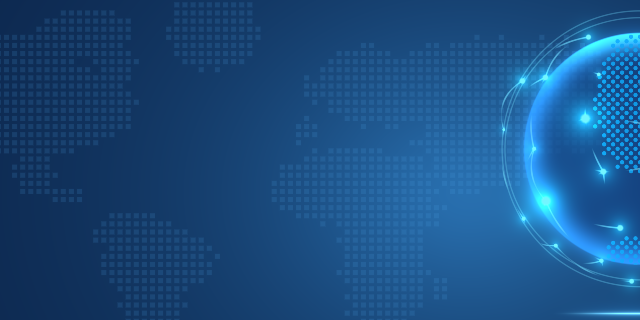
Write a WebGL 1 fragment shader that draws this background.

```glsl
precision highp float;
uniform vec2 u_resolution;

// Positive inside an ellipse
float blob(vec2 c, float x, float y, float rx, float ry) {
  return 1.0 - length((c - vec2(x, y)) / vec2(rx, ry));
}

// Land height for a map cell (column, row from the top)
float land(vec2 c) {
  float america = max(blob(c, 4.0, 13.0, 12.5, 6.3), blob(c, 10.0, 4.0, 6.2, 3.0));
  america = max(america, max(blob(c, 2.0, 8.0, 5.0, 4.0), blob(c, 14.0, 8.0, 2.5, 3.0)));
  america = max(america, max(blob(c, 4.0, 21.0, 2.5, 3.0), blob(c, 8.0, 24.0, 2.0, 1.2)));
  america = max(america, blob(c, 26.0, 3.5, 5.8, 5.2));
  america = max(america, max(blob(c, 16.0, 28.5, 4.9, 2.6), blob(c, 19.0, 32.0, 7.0, 4.5)));
  america = max(america, blob(c, 18.5, 36.0, 4.3, 6.0));
  float africa = max(blob(c, 43.5, 23.0, 10.4, 4.8), blob(c, 47.0, 32.0, 5.3, 9.5));
  africa = max(africa, max(blob(c, 51.0, 26.0, 3.5, 2.5), blob(c, 54.0, 35.5, 1.0, 2.0)));
  float asia = max(blob(c, 45.0, 10.5, 6.0, 5.0), blob(c, 62.0, 12.0, 17.0, 7.5));
  asia = max(asia, max(blob(c, 57.0, 20.0, 4.0, 4.0), blob(c, 62.0, 19.0, 4.0, 4.0)));
  asia = max(asia, max(blob(c, 37.2, 16.0, 1.6, 1.6), blob(c, 38.0, 11.0, 1.0, 1.6)));
  float seas = max(blob(c, 45.0, 17.0, 4.0, 1.2), blob(c, 50.5, 16.0, 1.6, 1.0));
  float coast = 0.05 * (sin(c.x * 2.3 + c.y * 1.1) + sin(c.y * 2.9 - c.x * 1.7));
  return min(max(america, max(africa, asia)), -seas) + coast;
}

// Point on the globe's left half, angle in degrees above its horizon
vec2 polar(float angle, float radius) {
  return radius * vec2(-cos(radians(angle)), sin(radians(angle)));
}

// Distance to a link that bulges away from the globe's centre
float link(vec2 p, vec2 a, vec2 b) {
  vec2 ab = b - a;
  float h = clamp(dot(p - a, ab) / dot(ab, ab), 0.0, 1.0);
  return length(p - mix(a, b, h) * (1.0 + 0.3 * h * (1.0 - h)));
}

// Glowing node: halo in x, solid core in y
vec2 node(vec2 p, vec2 centre, float size) {
  float d = length(p - centre) / size;
  return vec2(size * exp(-d * 32.0), 1.0 - smoothstep(0.008, 0.016, d));
}

void main() {
  vec2 p = gl_FragCoord.xy / u_resolution.y;
  float pixel = 1.0 / u_resolution.y;

  // Backdrop with a soft off-centre light
  vec2 away = (p - vec2(1.46, 0.4)) * vec2(0.8, 1.0);
  float light = exp(-1.7 * sqrt(dot(away, away) + 0.02));
  vec3 col = mix(vec3(0.035, 0.12, 0.26), vec3(0.19, 0.52, 0.80), light);

  // World map of small squares
  vec2 q = vec2(p.x, 1.0 - p.y) / 0.02535 - vec2(0.3, 0.1);
  vec2 inCell = abs(fract(q) - 0.5);
  float soft = pixel / 0.02535 * 0.6;
  float square = 1.0 - smoothstep(0.31 - soft, 0.31 + soft, max(inCell.x, inCell.y));
  square *= step(0.0, land(floor(q) + 0.5));
  col = mix(col, vec3(0.3, 0.65, 0.92), 0.15 * square);

  // Globe body, bright rim and cyan top
  vec2 g = p - vec2(2.0, 0.535);
  float r = length(g);
  float inside = 1.0 - smoothstep(0.362 - pixel, 0.362 + pixel, r);
  float rim = smoothstep(0.2, 0.362, r);
  vec3 body = mix(col, vec3(0.07, 0.24, 0.5), 0.65);
  body += rim * rim * rim * vec3(0.1, 0.33, 0.5);
  body += pow(rim, 4.0) * smoothstep(0.2, 0.36, g.y) * vec3(0.1, 0.4, 0.3);
  col = mix(col, body, inside);
  col += (1.0 - inside) * exp(-max(r - 0.362, 0.0) * 45.0) * vec3(0.03, 0.12, 0.2);

  // Halftone land on the globe
  vec2 dots = vec2(g.x + g.y, g.x - g.y) / 0.028;
  vec2 spot = floor(dots) + 0.5;
  vec2 spotAt = 0.014 * vec2(spot.x + spot.y, spot.x - spot.y);
  float shore = max(blob(spotAt, -0.01, 0.14, 0.13, 0.22), blob(spotAt, 0.0, -0.32, 0.12, 0.045));
  shore += 0.08 * sin(spot.x * 1.9) * sin(spot.y * 2.3);
  float dotMask = 1.0 - smoothstep(0.27, 0.4, length(fract(dots) - 0.5));
  col = mix(col, vec3(0.06, 0.65, 0.96), 0.85 * inside * dotMask * step(0.0, shore));

  // Network: three rings of nodes joined to their neighbours
  vec2 top = vec2(-0.161, 0.349), bottom = vec2(-0.026, -0.414);
  vec2 lastInner = top, lastMid = top, lastOuter = top;
  vec2 shine = node(g, top, 0.65) + node(g, bottom, 0.6);
  float wire = 1.0;
  for (int k = 0; k < 4; k++) {
    vec2 inner = polar(vec4(61, 29, -32, -76)[k], vec4(0.266, 0.195, 0.135, 0.255)[k]);
    vec2 mid = polar(vec4(37, 0, -29, -71)[k], vec4(0.37, 0.331, 0.336, 0.37)[k]);
    vec2 outer = polar(vec4(30, 8, -31, -49)[k], vec4(0.424, 0.43, 0.424, 0.401)[k]);
    wire = min(wire, min(link(g, lastInner, inner), link(g, lastMid, mid)));
    wire = min(wire, min(link(g, lastOuter, outer), link(g, lastMid, inner)));
    wire = min(wire, min(link(g, mid, inner), link(g, mid, outer)));
    wire = min(wire, min(link(g, lastMid, outer), link(g, inner, vec2(0.02, inner.y * 0.8))));
    shine += node(g, inner, vec4(0.45, 1.15, 0.75, 0.75)[k]);
    shine += node(g, mid, vec4(0.7, 0.5, 1.15, 0.55)[k]);
    shine += node(g, outer, vec4(0.7, 0.35, 0.5, 0.5)[k]);
    lastInner = inner;
    lastMid = mid;
    lastOuter = outer;
  }
  wire = min(wire, min(link(g, lastMid, bottom), link(g, lastOuter, bottom)));
  float line = 1.0 - smoothstep(0.0008, 0.0012 + pixel, wire);
  float orbit = min(abs(r - 0.431), abs(length(g * vec2(1.0, 1.03)) - 0.422));
  float orbitLine = 1.0 - smoothstep(0.0004, 0.0006 + pixel, orbit);
  col = mix(col, vec3(0.42, 0.82, 0.96), max(0.65 * line, 0.35 * orbitLine));
  col += shine.x * vec3(0.05, 0.65, 0.7);
  col = mix(col, vec3(0.45, 0.96, 1.0), min(shine.y, 1.0));

  // Flare along the lower right edge
  float streak = abs(p.y - 0.02);
  float reach = smoothstep(1.72, 2.0, p.x);
  col += reach * (exp(-streak * 260.0) * vec3(0.5, 0.75, 0.7) + exp(-streak * 45.0) * vec3(0.03, 0.14, 0.2));

  gl_FragColor = vec4(clamp(col, 0.0, 1.0), 1.0);
}
```
